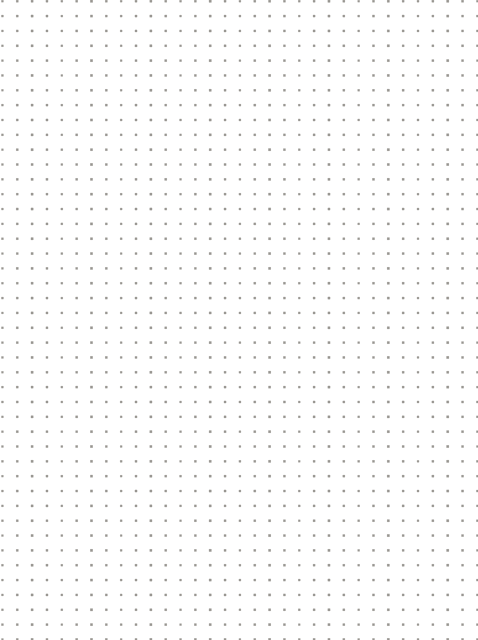
Write a WebGL 2 fragment shader that draws this pattern.

```glsl
#version 300 es
precision highp float;

uniform vec2 u_resolution;
out vec4 fragColor;

const vec3 PAPER = vec3(1.0);
const vec3 INK = vec3(0.59, 0.58, 0.56);

// Lengths are fractions of the canvas width
const float PITCH = 0.03105;
const vec2 FIRST_DOT = vec2(0.0051, 0.0026);
const float DOT_HALF_SIZE = 0.0025;
const float DOT_ROUNDING = 0.0014;

float roundedSquare(vec2 p, float halfSize, float rounding) {
    vec2 q = abs(p) - halfSize + rounding;
    return length(max(q, 0.0)) + min(max(q.x, q.y), 0.0) - rounding;
}

float coverage(float dist, float softness) {
    return 1.0 - smoothstep(-softness, softness, dist);
}

// Every fourth column prints a little heavier, with a faint drift
float printWeight(vec2 cell) {
    float columnBeat = cos((cell.x - 2.0) * 1.5708);
    float drift = sin(cell.x * 2.3 + cell.y * 1.7) + sin(cell.y * 2.9 - cell.x * 0.8);
    return 1.0 + 0.07 * columnBeat + 0.015 * drift;
}

float dotGrid(vec2 p, float pitch, float halfSize, float softness) {
    vec2 cell = floor(p / pitch + 0.5);
    vec2 local = p - cell * pitch;
    float weight = printWeight(cell);
    float dist = roundedSquare(local, halfSize * weight, DOT_ROUNDING);
    return coverage(dist, softness);
}

void main() {
    // Measure down from the top left corner
    vec2 p = vec2(gl_FragCoord.x, u_resolution.y - gl_FragCoord.y) / u_resolution.x;
    float softness = 0.75 / u_resolution.x;

    float ink = dotGrid(p - FIRST_DOT, PITCH, DOT_HALF_SIZE, softness);
    fragColor = vec4(mix(PAPER, INK, ink), 1.0);
}
```
